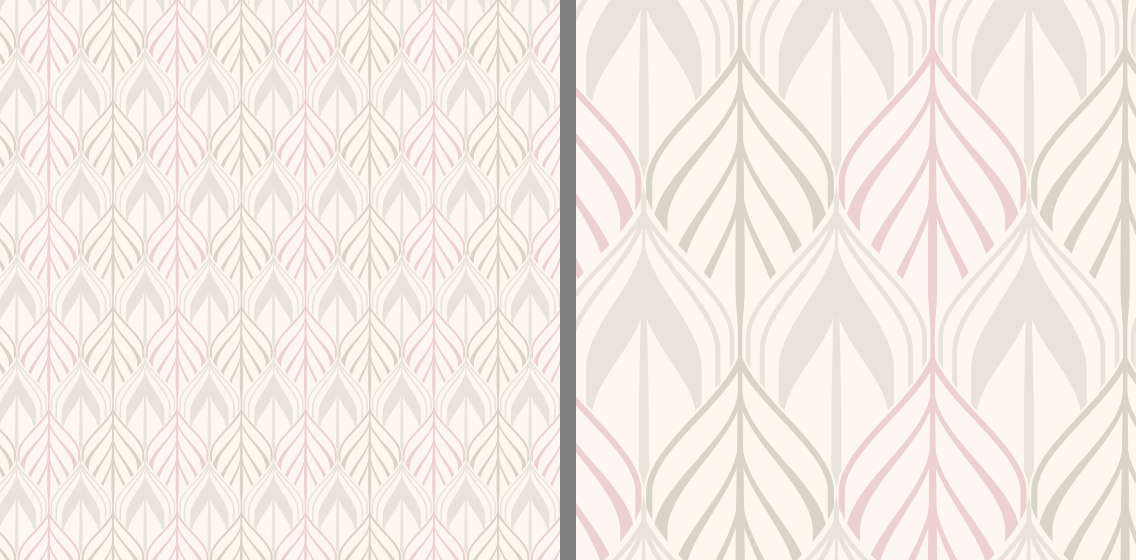
Left: the whole. Right: its middle third, enlarged.
Reproduce this pattern procedurally as a three.js fragment shader.

```glsl
varying vec2 vUv;

// Signed distance to an ogee arch: cusp at depth tip, flaring to halfWidth
float arch(vec2 p, float tip, float halfWidth, float rise) {
  float t = clamp((p.y - tip) / rise, 0.0, 1.0);
  float slope = halfWidth * 6.0 * t * (1.0 - t) / rise;
  return (abs(p.x) - halfWidth * t * t * (3.0 - 2.0 * t)) / sqrt(1.0 + slope * slope);
}

float ink(float d, float soft) {
  return 1.0 - smoothstep(-soft, soft, d);
}

// Outline and three veins that swell toward the lower edge
float veinedLeaf(vec2 p, float soft) {
  float d = abs(arch(p, 0.0, 0.5, 0.804) + 0.028) - 0.016;
  for (int i = 1; i <= 3; i++) {
    float k = float(i);
    float tip = 0.27 * k;
    float growth = clamp((p.y - tip) / 0.75, 0.0, 1.0);
    float vein = abs(arch(p, tip, 0.5 - 0.085 * k, 0.75));
    d = min(d, vein - 0.011 - 0.027 * growth * growth);
  }
  return ink(d, soft);
}

// Two fine contours around a solid, notched heart with a stem
float heartLeaf(vec2 p, float soft) {
  float d = abs(arch(p, 0.0, 0.5, 0.804) + 0.042) - 0.012;
  d = min(d, abs(arch(p, 0.13, 0.385, 0.75)) - 0.013);
  float heart = max(arch(p, 0.27, 0.3, 0.7), -arch(p, 0.62, 0.27, 0.6));
  d = min(d, heart);
  float stem = abs(p.x) - mix(0.008, 0.026, smoothstep(0.2, 1.3, p.y));
  d = min(d, max(stem, 0.1 - p.y));
  return ink(d, soft);
}

void main() {
  // One unit is the column spacing; y is depth below a leaf tip
  vec2 p = vec2(vUv.x - 0.0872, 0.8346 - vUv.y) / 0.1146;
  float soft = 0.6 * fwidth(vUv.x) / 0.1146;
  float column = floor(p.x + 0.5);
  float isGrey = mod(column, 2.0);

  // Half-drop leaf cells
  vec2 veined = vec2(p.x - column, mod(p.y, 1.608));
  vec2 hearted = vec2(fract(p.x) - 0.5, mod(p.y - 0.804, 1.608));
  float edge = veined.y < 0.804
    ? arch(veined, 0.0, 0.5, 0.804)
    : -arch(hearted, 0.0, 0.5, 0.804);

  vec3 lineColor = mix(vec3(0.925, 0.82, 0.815), vec3(0.85, 0.83, 0.785), isGrey);
  vec3 ground = mix(vec3(0.995, 0.966, 0.945), vec3(0.99, 0.972, 0.932), isGrey);
  vec3 veinedColor = mix(ground, lineColor, veinedLeaf(veined, soft));
  vec3 heartColor = mix(vec3(0.99, 0.97, 0.938), vec3(0.91, 0.895, 0.857),
    heartLeaf(hearted, soft));
  vec3 color = mix(heartColor, veinedColor, ink(edge, soft));

  // Continuous midrib, thickest near the base of each leaf
  float midrib = abs(veined.x) - mix(0.011, 0.024, smoothstep(0.1, 1.25, veined.y)
    * (1.0 - smoothstep(1.35, 1.608, veined.y)));
  color = mix(color, lineColor, ink(midrib, soft));

  gl_FragColor = vec4(color, 1.0);
}
```
